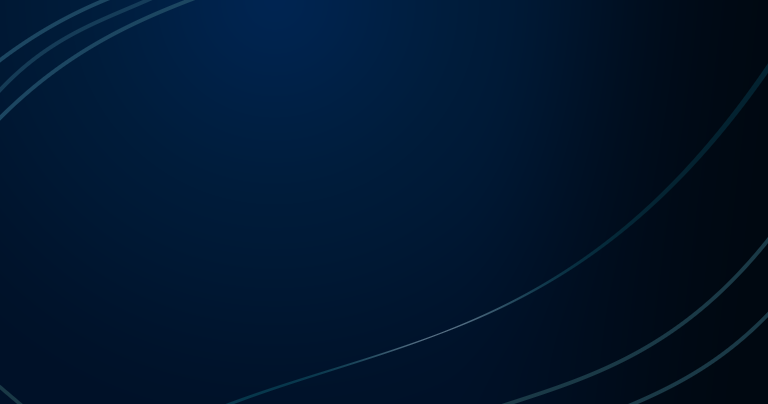
Write a WebGL 2 fragment shader that draws this background.

```glsl
#version 300 es
precision highp float;
// Deep navy backdrop with a soft blue glow and thin teal curves sweeping across the corners.
uniform vec2 u_resolution;
out vec4 fragColor;

// Coverage of a stroke along the cubic y = k.x*t + k.y*t^2 + k.z*t^3 from a start point.
float stroke(vec2 p, vec2 start, vec3 k, float halfWidth) {
  vec2 q = p - start;
  float curve = q.x * (k.x + q.x * (k.y + q.x * k.z));
  float slope = k.x + q.x * (2.0 * k.y + 3.0 * q.x * k.z);
  float dist = abs(q.y - curve) / sqrt(1.0 + slope * slope);
  return clamp((halfWidth - dist) * u_resolution.y + 0.5, 0.0, 1.0);
}

// Radial glow near the top, fading to near black at the right.
vec3 background(vec2 p) {
  float r = length(p - vec2(0.68, 1.0));
  vec3 color = mix(vec3(0.0, 0.145, 0.325), vec3(0.0, 0.112, 0.232), smoothstep(-0.1, 0.55, r));
  color = mix(color, vec3(0.0, 0.066, 0.155), smoothstep(0.35, 1.15, r));
  float shade = smoothstep(1.2, 2.0, p.x + 0.12 * (1.0 - p.y));
  return mix(color, vec3(0.0, 0.025, 0.05), 0.85 * shade);
}

void main() {
  // Height is one unit; x runs to the aspect ratio.
  vec2 p = gl_FragCoord.xy / u_resolution.y;
  vec3 color = background(p);

  // Upper left trio
  vec3 steel = vec3(0.11, 0.275, 0.38);
  color = mix(color, steel, stroke(p, vec2(0.0, 0.851), vec3(0.76, -0.82, 0.4), 0.0048));
  color = mix(color, steel, 0.75 * stroke(p, vec2(0.0, 0.777), vec3(1.067, -2.04, 2.16), 0.0048));
  color = mix(color, steel, stroke(p, vec2(0.0, 0.708), vec3(1.0, -1.11, 0.648), 0.0048));

  // Lower corners
  vec3 teal = vec3(0.1, 0.225, 0.275);
  color = mix(color, teal, stroke(p, vec2(1.257, 0.0), vec3(0.3235, -0.009, 0.753), 0.0048));
  color = mix(color, teal, stroke(p, vec2(1.567, 0.0), vec3(0.43, 0.3, 1.2), 0.0048));
  color = mix(color, teal, stroke(p, vec2(0.0, 0.042), vec3(-0.85, 0.0, 0.0), 0.0045));

  // Long sweep: thin and bright in its middle, wider and dimmer at both ends
  float away = p.x - 1.09;
  float halfWidth = 0.0014 + (away > 0.0 ? 0.0066 : 0.0045) * abs(away);
  vec3 sweep = mix(vec3(0.03, 0.23, 0.31), vec3(0.015, 0.145, 0.2), smoothstep(1.1, 1.75, p.x));
  sweep = mix(sweep, vec3(0.38, 0.48, 0.56), exp(-away * away * 30.0));
  color = mix(color, sweep, 0.9 * stroke(p, vec2(0.569, 0.0), vec3(0.377, -0.25, 0.327), halfWidth));

  fragColor = vec4(color, 1.0);
}
```
